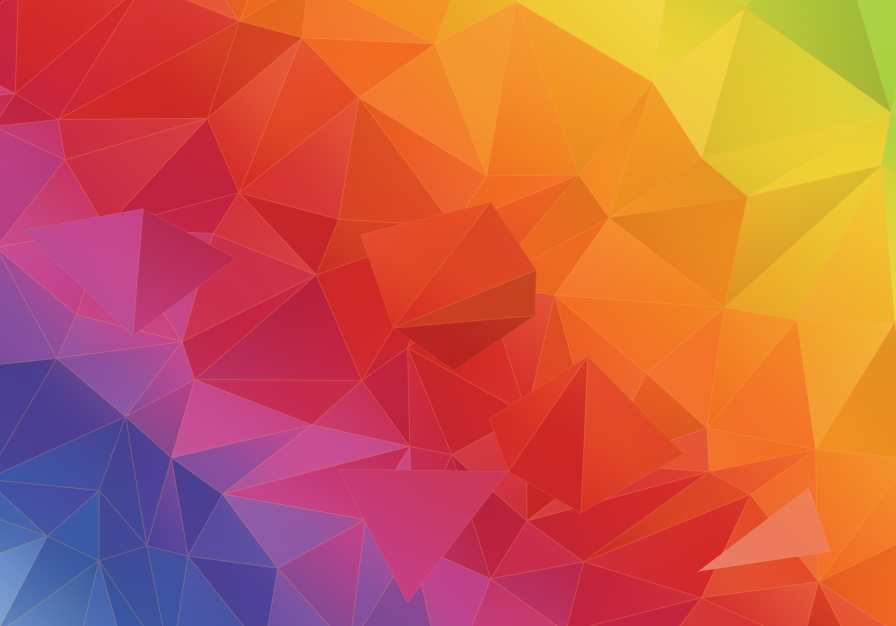
Reproduce this background procedurally as a WebGL 2 fragment shader.

```glsl
#version 300 es
precision highp float;
// Draws a low-poly rainbow of shaded triangles running from blue (lower left) to lime (upper right).
uniform vec2 u_resolution;
out vec4 fragColor;

const float CELL = 0.115;             // mesh cell size at the origin
const vec2 GROWTH = vec2(0.02);       // cells widen toward the upper right
const float JITTER = 0.8;
const mat2 TURN = mat2(0.88, 0.475, -0.475, 0.88);
const vec3 EDGE_TINT = vec3(1.0, 0.68, 0.35);

const float STOPS[12] = float[12](-1.05, -0.84, -0.61, -0.49, -0.35, -0.10,
                                  0.12, 0.25, 0.46, 0.66, 1.02, 1.36);
const vec3 HUES[12] = vec3[12](
    vec3(0.45, 0.60, 0.82), vec3(0.23, 0.35, 0.66), vec3(0.31, 0.26, 0.61), vec3(0.53, 0.31, 0.63),
    vec3(0.77, 0.26, 0.55), vec3(0.78, 0.14, 0.26), vec3(0.83, 0.16, 0.15), vec3(0.89, 0.28, 0.15),
    vec3(0.95, 0.42, 0.13), vec3(0.95, 0.57, 0.13), vec3(0.94, 0.82, 0.20), vec3(0.66, 0.82, 0.25));

vec2 hash2(vec2 p) {
    vec3 q = fract(p.xyx * vec3(0.1031, 0.1030, 0.0973));
    q += dot(q, q.yzx + 33.33);
    return fract((q.xx + q.yz) * q.zy);
}

float cross2(vec2 a, vec2 b) { return a.x * b.y - a.y * b.x; }

// Position along the diagonal colour sweep.
float sweep(vec2 p) { return p.x - 1.09 * (1.0 - p.y); }

vec3 ramp(float t) {
    vec3 color = HUES[0];
    for (int i = 1; i < 12; i++) {
        color = mix(color, HUES[i], smoothstep(STOPS[i - 1], STOPS[i], t));
    }
    return color;
}

// Projective grid mapping: keeps lines straight while varying the cell size.
vec2 toGrid(vec2 p) { return TURN * (p / (CELL + dot(GROWTH, p))); }

vec2 fromGrid(vec2 g) {
    vec2 q = transpose(TURN) * g;
    return q * CELL / (1.0 - dot(GROWTH, q));
}

vec2 meshVertex(vec2 cell) { return fromGrid(cell + (hash2(cell + 71.0) - 0.5) * JITTER); }

float edgeDistance(vec2 p, vec2 a, vec2 b) { return cross2(b - a, p - a) / max(length(b - a), 1e-5); }

// Distance to the triangle outline, positive inside.
float triangleDistance(vec2 p, vec2 a, vec2 b, vec2 c) {
    float side = sign(cross2(b - a, c - a));
    return min(min(side * edgeDistance(p, a, b), side * edgeDistance(p, b, c)), side * edgeDistance(p, c, a));
}

// One shaded facet: rgb and coverage.
vec4 facet(vec2 p, vec2 a, vec2 b, vec2 c, float shift, float light) {
    float pixel = 1.0 / u_resolution.y;
    float inside = triangleDistance(p, a, b, c);
    float cover = clamp(inside / pixel + 0.5, 0.0, 1.0);
    if (cover <= 0.0) return vec4(0.0);
    vec2 center = (a + b + c) / 3.0;
    vec2 slope = hash2(floor(center * 900.0)) - 0.5;
    vec3 color = ramp(mix(sweep(center), sweep(p), 0.45) + shift);
    light += dot(p - center, slope) * 0.8;
    color = mix(color, vec3(step(0.0, light)), abs(light));
    float line = 1.0 - smoothstep(0.0, 0.0008 + pixel * 0.6, abs(inside));
    return vec4(mix(color, EDGE_TINT, 0.22 * line), cover);
}

// A mesh facet with random hue and tone.
vec4 meshFacet(vec2 p, vec2 a, vec2 b, vec2 c, vec2 seed) {
    vec2 r = hash2(seed) - 0.5;
    vec4 f = facet(p, a, b, c, r.x * 0.15, r.y * 0.15);
    return vec4(f.rgb * f.a, f.a);
}

vec3 mesh(vec2 p) {
    vec2 home = floor(toGrid(p));
    vec4 sum = vec4(0.0);
    for (int j = -1; j <= 1; j++) {
        for (int i = -1; i <= 1; i++) {
            vec2 cell = home + vec2(i, j);
            vec2 a = meshVertex(cell), b = meshVertex(cell + vec2(1, 0));
            vec2 c = meshVertex(cell + vec2(1, 1)), d = meshVertex(cell + vec2(0, 1));
            // Split each quad along the diagonal that leaves the fuller triangles.
            float splitAC = min(cross2(b - a, c - a), cross2(c - a, d - a));
            float splitBD = min(cross2(b - a, d - a), cross2(c - b, d - b));
            bool useAC = splitAC > splitBD;
            sum += meshFacet(p, a, b, useAC ? c : d, cell + 13.0);
            sum += meshFacet(p, useAC ? a : b, c, d, cell + 47.5);
        }
    }
    return sum.rgb / max(sum.a, 1e-4);
}

vec3 over(vec3 base, vec4 top) { return mix(base, top.rgb, top.a); }

void main() {
    vec2 p = gl_FragCoord.xy / u_resolution.y;
    vec3 color = mesh(p);

    // Large central facets and the shadowed fold below them
    vec2 fold = vec2(0.628, 0.476), peak = vec2(0.784, 0.678), ridge = vec2(0.855, 0.496);
    vec2 shoulder = vec2(0.857, 0.569);
    color = over(color, facet(p, vec2(0.576, 0.625), peak, fold, 0.03, 0.0));
    color = over(color, facet(p, peak, shoulder, fold, -0.05, -0.02));
    color = over(color, facet(p, shoulder, ridge, fold, 0.02, -0.12));
    color = over(color, facet(p, fold, ridge, vec2(0.725, 0.407), 0.0, -0.13));

    // Red peak and the pink facet beside it
    vec2 apex = vec2(0.939, 0.431), foot = vec2(0.928, 0.18), joint = vec2(0.812, 0.247);
    color = over(color, facet(p, apex, foot, joint, 0.0, -0.03));
    color = over(color, facet(p, apex, joint, vec2(0.781, 0.331), 0.05, 0.0));
    color = over(color, facet(p, apex, vec2(1.093, 0.275), foot, 0.02, 0.0));
    color = over(color, facet(p, vec2(0.539, 0.251), joint, vec2(0.651, 0.037), 0.0, 0.03));

    // Magenta pair on the left, pale salmon glint on the right
    vec2 crest = vec2(0.229, 0.667), base = vec2(0.212, 0.463);
    color = over(color, facet(p, crest, base, vec2(0.037, 0.632), -0.07, 0.03));
    color = over(color, facet(p, crest, vec2(0.377, 0.587), base, -0.03, -0.06));
    color = over(color, facet(p, vec2(1.292, 0.221), vec2(1.327, 0.119), vec2(1.115, 0.087), 0.0, 0.25));
    fragColor = vec4(color, 1.0);
}
```
